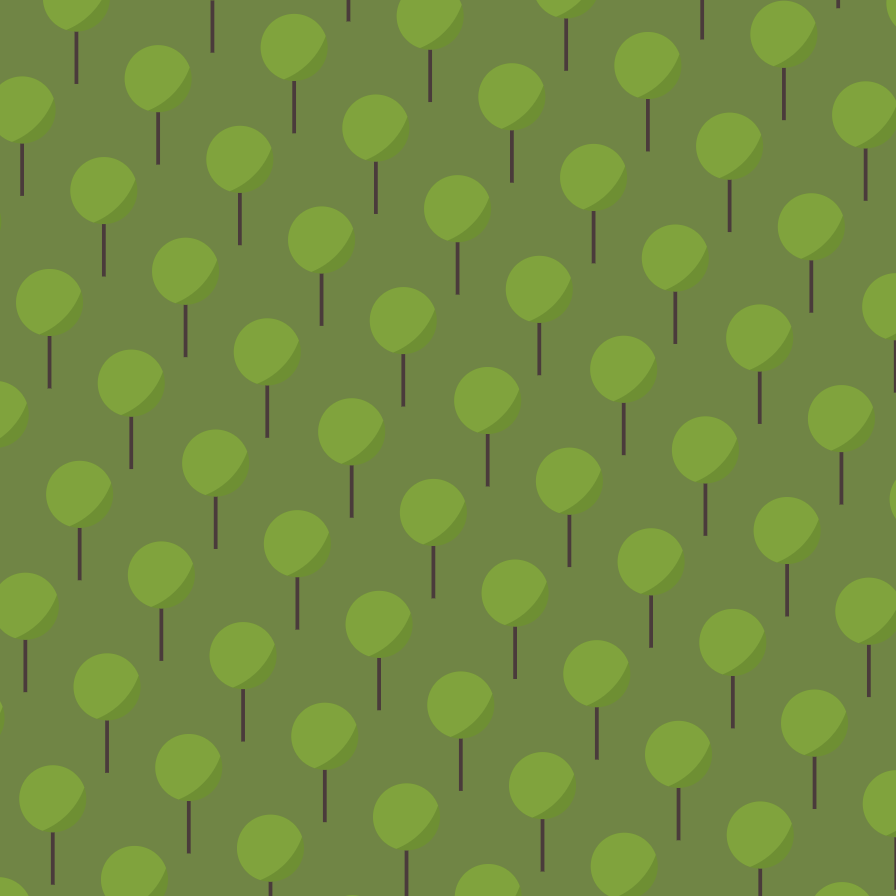
Write a WebGL 1 fragment shader that draws this pattern.

```glsl
precision highp float;

uniform vec2 u_resolution;

float cross2(vec2 a, vec2 b) {
  return a.x * b.y - a.y * b.x;
}

float circle(vec2 p, float radius) {
  return length(p) - radius;
}

float box(vec2 p, vec2 halfSize) {
  vec2 d = abs(p) - halfSize;
  return length(max(d, 0.0)) + min(max(d.x, d.y), 0.0);
}

// Antialiased coverage of a signed distance
float cover(float d, float pixel) {
  return clamp(0.5 - d / pixel, 0.0, 1.0);
}

// Tree centred on its crown, painted over the given colour
vec3 paintTree(vec3 color, vec2 p, float pixel) {
  float radius = 0.0374;
  float trunk = box(p + vec2(0.0, 0.0666), vec2(0.0021, 0.0293));
  float crown = circle(p, radius);
  float lit = max(crown, circle(p - radius * vec2(-1.12, 1.08), radius * 2.19));

  color = mix(color, vec3(0.29, 0.23, 0.23), cover(trunk, pixel));
  color = mix(color, vec3(0.43, 0.56, 0.20), cover(crown, pixel));
  return mix(color, vec3(0.50, 0.64, 0.24), cover(lit, pixel));
}

void main() {
  float pixel = 1.0 / min(u_resolution.x, u_resolution.y);
  vec2 p = gl_FragCoord.xy * pixel;

  // Skewed lattice: rows step down and right, columns right and slightly up
  vec2 origin = vec2(0.0853, 1.0022);
  vec2 rowStep = vec2(0.0912, -0.0900);
  vec2 colStep = vec2(0.1518, 0.0349);
  vec2 q = p - origin;
  vec2 cell = vec2(cross2(q, colStep), cross2(rowStep, q)) / cross2(rowStep, colStep);
  vec2 nearest = floor(cell + 0.5);

  vec3 color = vec3(0.44, 0.52, 0.27);
  for (int i = -1; i <= 1; i++) {
    for (int j = -1; j <= 1; j++) {
      vec2 id = nearest + vec2(float(i), float(j));
      // Slight seam: the lower rows sit a little to the right
      vec2 seam = step(4.5, id.x) * vec2(0.003, 0.0008);
      vec2 center = origin + id.x * rowStep + id.y * colStep + seam;
      color = paintTree(color, p - center, pixel);
    }
  }
  gl_FragColor = vec4(color, 1.0);
}
```
